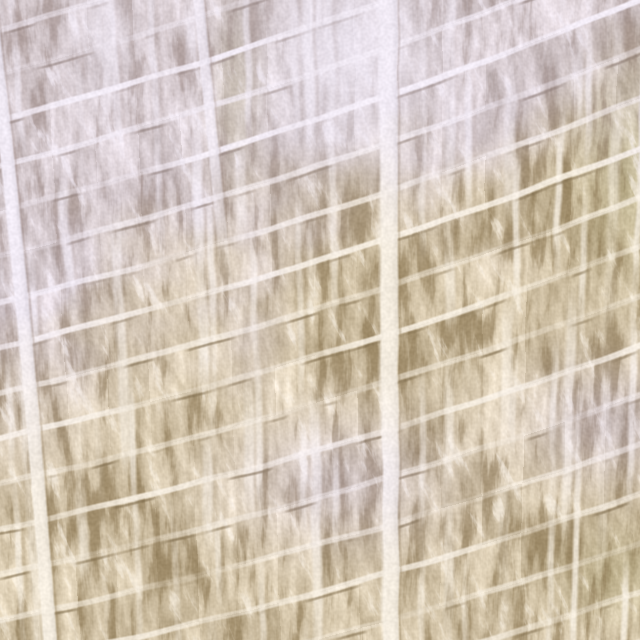
This texture is drawn by a WebGL 2 fragment shader. Its source:

```glsl
#version 300 es
precision highp float;
// A pale, weathered lattice: slanted wires and leaning posts over mottled panes.
// Two warped coordinates, "across" and "up", fan the grid out; hashes and
// gradient noise fade, shade and streak every repeat differently.
uniform vec2 u_resolution;
out vec4 fragColor;

float hash(vec2 p) {
  vec3 q = fract(p.xyx * vec3(0.1031, 0.1030, 0.0973));
  q += dot(q, q.yzx + 33.33);
  return fract((q.x + q.y) * q.z);
}

vec2 gradient(vec2 cell) {
  float angle = 6.2832 * hash(cell);
  return vec2(cos(angle), sin(angle));
}

float noise(vec2 p) {
  vec2 i = floor(p), f = fract(p), e = vec2(1, 0);
  vec2 w = f * f * f * (f * (f * 6.0 - 15.0) + 10.0);
  float low = mix(dot(gradient(i), f), dot(gradient(i + e), f - e), w.x);
  float high = mix(dot(gradient(i + e.yx), f - e.yx), dot(gradient(i + 1.0), f - 1.0), w.x);
  return 1.4 * mix(low, high, w.y);
}

float fbm(vec2 p) {
  float sum = 0.0, amp = 0.55;
  for (int i = 0; i < 4; i++) {
    sum += amp * noise(p);
    p = mat2(1.6, 1.2, -1.2, 1.6) * p + 7.3;
    amp *= 0.52;
  }
  return sum;
}

// Soft bar of a given half width around distance zero
float bar(float d, float halfWidth, float blur) {
  float edge = max(blur, 1.0 / u_resolution.y);
  return 1.0 - smoothstep(halfWidth - edge, halfWidth + edge, abs(d));
}

// Round soft patch
float patchAt(vec2 p, vec2 center, vec2 size) {
  vec2 d = (p - center) / size;
  return exp(-dot(d, d));
}

void main() {
  vec2 p = gl_FragCoord.xy / u_resolution;
  vec2 wobble = 0.0025 * vec2(noise(p * 13.0), noise(p * 11.0 + 40.0));
  float across = p.x + 0.1 * p.y * (0.65 - p.x) + wobble.x;
  float up = p.y - p.x * (0.2 + 0.08 * p.y) - 0.05 * p.x * p.x + wobble.y;
  float row = up / 0.071 + 0.06;
  vec2 grid = vec2(across, up);

  // Ground: lavender above, straw below, with cool and olive patches
  float cloud = fbm(p * 4.0 + 3.0);
  float cool = smoothstep(0.42, 0.8, p.y - 0.3 * (p.x - 0.35) + 0.25 * cloud);
  cool += 0.8 * patchAt(p, vec2(0.53, 0.25), vec2(0.16, 0.1));
  cool += 0.8 * patchAt(p, vec2(0.95, 0.34), vec2(0.13, 0.09));
  cool += 0.6 * patchAt(p, vec2(0.03, 0.48), vec2(0.12, 0.18));
  cool = clamp(cool, 0.0, 1.0);
  vec3 color = mix(vec3(0.82, 0.76, 0.65), vec3(0.83, 0.785, 0.80), cool);
  float olive = patchAt(p, vec2(1.0, 0.73), vec2(0.1, 0.15));
  olive += 0.7 * patchAt(p, vec2(0.97, 0.1), vec2(0.1, 0.08));
  olive += 0.5 * patchAt(p, vec2(0.37, 0.86), vec2(0.04, 0.12));
  color = mix(color, vec3(0.68, 0.64, 0.47), 0.6 * min(olive, 1.0));

  // Panes: one tint per cell, broken by upright and slanting streaks
  vec2 pane = vec2(floor(across * 16.0), floor(row + 0.5));
  float upright = fbm(grid * vec2(42.0, 9.0));
  float slanted = fbm(vec2(p.x + 0.45 * p.y, p.y) * vec2(38.0, 12.0) + 20.0);
  float tone = 0.1 * (hash(pane) - 0.5) + 0.2 * upright + 0.12 * slanted + 0.12 * cloud;
  color += tone * vec3(0.9, 0.95, 1.05);
  vec3 shade = mix(vec3(0.58, 0.50, 0.36), vec3(0.66, 0.59, 0.58), cool);
  float hollow = smoothstep(0.1, 0.5, -upright - 0.4 * cloud + 0.12 * hash(pane + 9.0));
  color = mix(color, shade, 0.6 * hollow);

  vec3 light = mix(vec3(0.97, 0.94, 0.89), vec3(0.95, 0.925, 0.965), cool);
  float flare = smoothstep(0.2, 0.55, slanted + 0.4 * upright);
  color = mix(color, light, 0.55 * flare);

  // Bright haze beside the top of the main post
  float haze = patchAt(p, vec2(0.54, 0.93), vec2(0.12, 0.17));
  haze += 0.6 * patchAt(p, vec2(0.16, 0.95), vec2(0.05, 0.12));
  color = mix(color, vec3(0.93, 0.905, 0.95), 0.8 * min(haze, 1.0));

  // Thin posts: a wide blurred layer, then a narrow one
  for (int i = 0; i < 2; i++) {
    float layer = float(i), count = 11.0 + 5.0 * layer;
    float id = floor(across * count);
    float offset = 0.45 * (hash(vec2(id, 5.0 + layer)) - 0.5);
    float d = (fract(across * count) - 0.5 + offset) / count + 0.003 * noise(vec2(id * 3.7, p.y * 7.0));
    float wear = smoothstep(-0.4, 0.45, noise(vec2(id * 5.3 + layer, p.y * 5.0)) + 0.25 * upright);
    float strength = wear * (0.45 + 0.4 * hash(vec2(id, 2.0)));
    color = mix(color, shade, 0.35 * strength * bar(d - 0.009, 0.003, 0.003));
    color = mix(color, light, strength * bar(d, 0.0075 - 0.003 * layer, 0.004 - 0.001 * layer));
  }

  // Slanted wires with broken dark undersides
  float wire = floor(row);
  float dWire = (fract(row) - 0.5) * 0.071;
  float wearWire = smoothstep(-0.65, 0.25, noise(vec2(p.x * 5.0, wire * 3.3)));
  float strengthWire = (0.5 + 0.5 * hash(vec2(wire + 20.0, 7.0))) * (0.3 + 0.7 * wearWire);
  float dash = smoothstep(0.0, 0.5, noise(vec2(p.x * 15.0, wire * 2.7 + 8.0)));
  color = mix(color, shade * 0.9, 0.65 * dash * (1.0 - 0.7 * haze) * bar(dWire + 0.0075, 0.002, 0.002));
  color = mix(color, light + 0.015, strengthWire * bar(dWire, 0.0045, 0.0022));

  // Three heavy posts; the middle one fades out downwards
  for (int i = 0; i < 3; i++) {
    float d = i == 0 ? p.x - 0.078 + 0.07 * p.y + 0.025 * p.y * p.y
            : i == 1 ? p.x - 0.41 + 0.1 * p.y : across - 0.611;
    float halfWidth = i == 0 ? 0.0105 : i == 1 ? 0.008 : 0.0125;
    float fade = i == 1 ? 0.85 * smoothstep(0.5, 0.8, p.y) : 0.95;
    vec3 paint = light - 0.05 * smoothstep(0.2, 1.0, d / halfWidth) + 0.03 * upright;
    color = mix(color, shade, 0.35 * fade * bar(d - halfWidth - 0.002, 0.002, 0.002));
    color = mix(color, paint, fade * bar(d, halfWidth, 0.0025));
  }

  // Fine grain
  color += 0.03 * noise(p * 190.0) + 0.02 * noise(p * 90.0);
  fragColor = vec4(clamp(color, 0.0, 1.0), 1.0);
}
```
